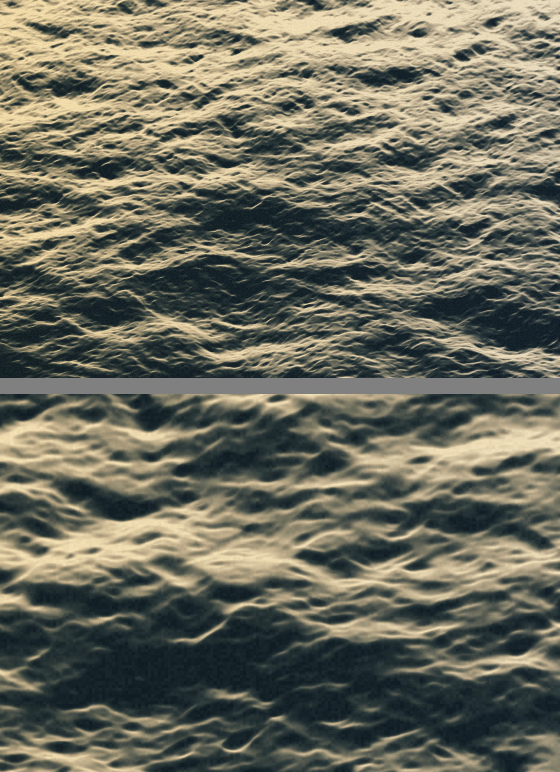
Top: the whole. Bottom: its middle third, enlarged.
This texture is drawn by a WebGL 2 fragment shader. Its source:

```glsl
#version 300 es
precision highp float;

uniform vec2 u_resolution;
out vec4 fragColor;

const int OCTAVES = 6;
const int MARCH_STEPS = 20;
const float PERSPECTIVE = 0.35;

float hash(vec2 p) {
  return fract(sin(dot(p, vec2(127.1, 311.7))) * 43758.5453);
}

vec2 gradient(vec2 cell) {
  vec2 s = vec2(dot(cell, vec2(127.1, 311.7)), dot(cell, vec2(269.5, 183.3)));
  return 2.0 * fract(sin(s) * 43758.5453) - 1.0;
}

float noise(vec2 p) {
  vec2 i = floor(p), f = p - i;
  vec2 w = f * f * f * (f * (f * 6.0 - 15.0) + 10.0);
  vec2 e = vec2(1.0, 0.0);
  float a = dot(gradient(i), f);
  float b = dot(gradient(i + e.xy), f - e.xy);
  float c = dot(gradient(i + e.yx), f - e.yx);
  float d = dot(gradient(i + e.xx), f - e.xx);
  return mix(mix(a, b, w.x), mix(c, d, w.x), w.y);
}

// Flat seaward shelf that breaks into a steep face along the crest
float crest(float n) {
  return 0.5 * n - 0.7 * sqrt(n * n + 0.003) + 0.14;
}

// Water height above the mean plane; waves shrink with distance
float waterHeight(vec2 p) {
  float shrink = 1.0 + PERSPECTIVE * p.y;
  vec2 q = vec2(p.x * shrink, p.y + 0.5 * PERSPECTIVE * p.y * p.y);
  float height = 0.0, amplitude = 0.075, frequency = 5.0;
  for (int i = 0; i < OCTAVES; i++) {
    float k = float(i);
    float shear = 0.22 * sin(k * 2.4 + 0.6) - 0.04;
    vec2 r = vec2(q.x * 0.42, q.y + q.x * shear) * frequency;
    height += amplitude * crest(noise(r + 17.3 * k + 4.7));
    amplitude *= 0.52;
    frequency *= 1.85;
  }
  return height / shrink;
}

// Depth of the nearest surface point seen at a screen position
float visibleDepth(vec2 screen) {
  float near = screen.y - 0.03, far = near;
  for (int i = 0; i < MARCH_STEPS; i++) {
    far += 0.0065;
    if (far + waterHeight(vec2(screen.x, far)) > screen.y) break;
    near = far;
  }
  for (int i = 0; i < 5; i++) {
    float middle = 0.5 * (near + far);
    if (middle + waterHeight(vec2(screen.x, middle)) > screen.y) far = middle;
    else near = middle;
  }
  return 0.5 * (near + far);
}

// Share of sky glow reflected: faces tilted to the viewer stay dark
float reflection(vec2 screen) {
  vec2 p = vec2(screen.x, visibleDepth(screen));
  vec2 e = vec2(0.0, 0.002);
  float slope = (waterHeight(p + e) - waterHeight(p - e)) / (2.0 * e.y);
  float glow = 0.5 * (screen.y - 0.5);
  glow += 0.5 * noise(vec2(screen.x * 1.5, screen.y * 4.0) + 31.6);
  return 1.0 / (1.0 + exp(-3.7 * (glow + 0.17 - slope)));
}

vec3 waterColour(float light) {
  vec3 colours[6] = vec3[6](
    vec3(0.08, 0.13, 0.155), vec3(0.18, 0.23, 0.23), vec3(0.33, 0.35, 0.31),
    vec3(0.52, 0.50, 0.41), vec3(0.73, 0.66, 0.53), vec3(0.93, 0.86, 0.70));
  float stops[6] = float[6](0.16, 0.37, 0.49, 0.60, 0.735, 0.90);
  vec3 colour = colours[0];
  for (int i = 1; i < 6; i++) {
    float t = clamp((light - stops[i - 1]) / (stops[i] - stops[i - 1]), 0.0, 1.0);
    colour = mix(colour, colours[i], t);
  }
  return colour;
}

void main() {
  vec2 uv = gl_FragCoord.xy / u_resolution.y;
  float aspect = u_resolution.x / u_resolution.y;
  vec2 screen = uv - vec2(0.5 * aspect, 0.0);

  // Two samples per pixel soften the crest edges
  vec2 offset = vec2(0.25) / u_resolution.y;
  vec3 colour = 0.5 * (waterColour(reflection(screen + offset))
                     + waterColour(reflection(screen - offset)));

  // Warm light on the left, cooler on the right
  colour *= mix(vec3(1.02, 1.0, 0.94), vec3(0.98, 1.0, 1.06), uv.x / aspect);

  // Film grain
  colour += 0.04 * (hash(floor(uv * 346.0)) - 0.5);
  fragColor = vec4(clamp(colour, 0.0, 1.0), 1.0);
}
```
